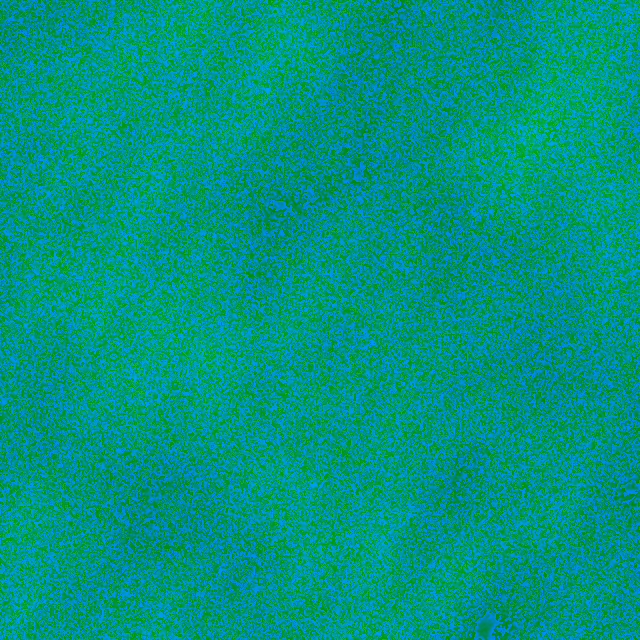
Give the GLSL for this texture, as a WebGL 2 fragment shader.

```glsl
#version 300 es
precision highp float;
precision highp int;
// A rough height field shown in two channels: green holds the broad, cloudy
// height and blue holds its wrapped remainder, which turns the fine grain into
// a tiny maze. In the lowest hollows the grain calms into coarse, smooth flakes.

uniform vec2 u_resolution;
out vec4 fragColor;

const float GREEN_MEAN = 0.59;
const float GREEN_SWING = 0.20;              // how far clouds move the green
const vec2 CLOUD_FREQ = vec2(4.0, 7.0);      // along and across the drift
const float CLOUD_ANGLE = 1.1;               // drift direction, radians
const float GRAIN_FREQ = 290.0;              // grains per canvas side
const float GRAIN_ANGLE = 0.6;               // turns the lattice off the pixel grid
const float GRAIN_HEIGHT = 1.65;             // in wraps of the blue channel
const float FLAKE_FREQ = 75.0;
const float FLAKE_HEIGHT = 0.9;
const float CLOUD_HEIGHT = 5.0;
const vec2 CALM_RANGE = vec2(0.13, 0.30);    // cloud levels: fully calm, fully rough
const float CALM_GRAIN = 0.06;               // grain left in the hollows
const float WRAP_SOFTNESS = 0.12;            // width of the smoothed wrap edge

float hash(ivec2 cell) {
    uvec2 q = uvec2(cell + 4096);
    uint n = q.x * 1597334677u ^ q.y * 3812015801u;
    n = (n ^ (n >> 16)) * 2246822519u;
    n = (n ^ (n >> 13)) * 3266489917u;
    return float((n ^ (n >> 16)) >> 8) / 16777216.0;
}

float valueNoise(vec2 p) {
    ivec2 cell = ivec2(floor(p));
    vec2 f = fract(p);
    f = f * f * (3.0 - 2.0 * f);
    float low = mix(hash(cell), hash(cell + ivec2(1, 0)), f.x);
    float high = mix(hash(cell + ivec2(0, 1)), hash(cell + ivec2(1, 1)), f.x);
    return mix(low, high, f.y);
}

// Layered noise, scaled to 0..1
float clouds(vec2 p) {
    float sum = 0.0;
    float total = 0.0;
    float weight = 0.5;
    for (int i = 0; i < 4; i++) {
        sum += weight * valueNoise(p);
        total += weight;
        weight *= 0.5;
        p = p * 2.03 + vec2(17.3, 9.1);
    }
    return sum / total;
}

// Coordinates along and across a direction
vec2 turn(vec2 p, float angle) {
    float c = cos(angle);
    float s = sin(angle);
    return vec2(c * p.x + s * p.y, c * p.y - s * p.x);
}

// Sawtooth whose falling edge is a short ramp
float softWrap(float height) {
    float f = fract(height);
    return min(f / (1.0 - WRAP_SOFTNESS), (1.0 - f) / WRAP_SOFTNESS);
}

void main() {
    vec2 uv = gl_FragCoord.xy / min(u_resolution.x, u_resolution.y);

    // Broad height and roughness
    float cloud = clouds(turn(uv, CLOUD_ANGLE) * CLOUD_FREQ + 31.7);
    float rough = mix(CALM_GRAIN, 1.0, smoothstep(CALM_RANGE.x, CALM_RANGE.y, cloud));

    // Fine grain over coarser flakes
    float grain = valueNoise(turn(uv, GRAIN_ANGLE) * GRAIN_FREQ);
    float flake = valueNoise(uv * FLAKE_FREQ + 211.0);
    float height = CLOUD_HEIGHT * cloud + FLAKE_HEIGHT * flake
                 + GRAIN_HEIGHT * rough * grain;

    float green = GREEN_MEAN + GREEN_SWING * (cloud - 0.5);
    fragColor = vec4(0.0, green, softWrap(height), 1.0);
}
```
